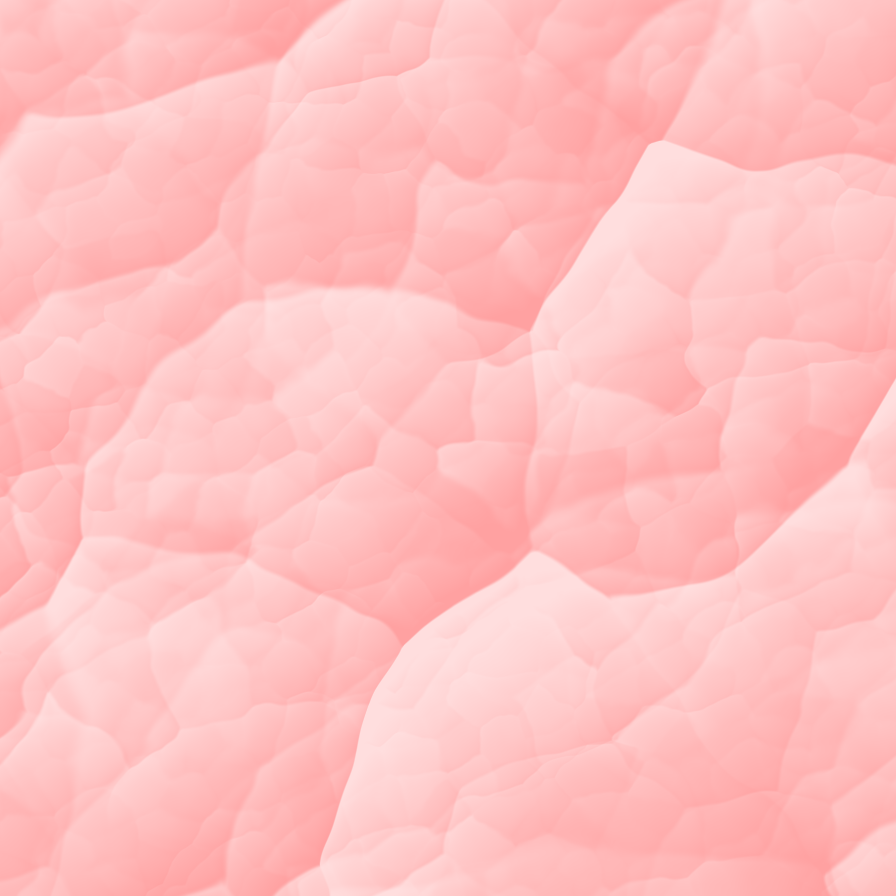
This texture is drawn by a WebGL 1 fragment shader. Its source:

```glsl
precision highp float;
// Crumpled pink paper lit from the upper left. Layers of Voronoi facets, large
// domes first and flatter tilted planes after, supply the surface slope; slope
// toward the light picks a tint between deep and pale pink.

uniform vec2 u_resolution;

const vec3 SHADE_PINK = vec3(1.0, 0.63, 0.63);
const vec3 LIGHT_PINK = vec3(1.0, 0.87, 0.87);
const vec2 LIGHT_DIR = vec2(-0.6, 0.8);
// Turns and stretches the facets along the rising diagonal.
const mat2 FOLD_AXES = mat2(0.72, -0.6, 0.5, 0.9);

vec2 hash2(vec2 p) {
  vec3 q = fract(p.xyx * vec3(0.1031, 0.1030, 0.0973));
  q += dot(q, q.yzx + 33.33);
  return fract((q.xx + q.yz) * q.zy);
}

vec2 noise2(vec2 p) {
  vec2 cell = floor(p);
  vec2 f = fract(p);
  f = f * f * f * (f * (f * 6.0 - 15.0) + 10.0);
  vec2 low = mix(hash2(cell), hash2(cell + vec2(1.0, 0.0)), f.x);
  vec2 high = mix(hash2(cell + vec2(0.0, 1.0)), hash2(cell + 1.0), f.x);
  return mix(low, high, f.y) - 0.5;
}

// Fractal displacement that makes the creases wander.
vec2 warp(vec2 p) {
  vec2 sum = vec2(0.0);
  float size = 1.0;
  for (int i = 0; i < 4; i++) {
    sum += size * noise2(p);
    p = mat2(1.6, 1.2, -1.2, 1.6) * p + 17.3;
    size *= 0.42;
  }
  return sum;
}

// Slope of the nearest facet toward the light: part dome, part random plane.
// Facets blend over a border of the given width and steepen beside creases.
float facetSlope(vec2 p, vec2 light, float border, float flatness) {
  vec2 cell = floor(p);
  float blended = 8.0;
  float first = 8.0;
  float second = 8.0;
  float slope = 0.0;
  for (int y = -1; y <= 1; y++) {
    for (int x = -1; x <= 1; x++) {
      vec2 id = cell + vec2(float(x), float(y));
      vec2 offset = p - id - 0.5 - 0.85 * (hash2(id + 41.0) - 0.5);
      float reach = dot(offset, offset);
      float dome = dot(offset, light) * (0.65 + 0.7 * reach);
      float plane = hash2(id + 87.0).x - 0.5;
      float facet = mix(dome, plane, flatness);
      float closer = smoothstep(-border, border, blended - reach);
      slope = mix(slope, facet, closer);
      blended = mix(blended, reach, closer);
      second = min(second, max(first, reach));
      first = min(first, reach);
    }
  }
  return slope * (1.0 + 0.65 * exp((first - second) * 9.0));
}

float paperSlope(vec2 uv) {
  vec2 light = normalize(FOLD_AXES * LIGHT_DIR);
  float slope = 0.0;
  float frequency = 3.1;
  float strength = 0.62;
  for (int i = 0; i < 4; i++) {
    float layer = float(i);
    vec2 p = FOLD_AXES * uv * frequency + 9.7 * layer + 3.0;
    float softness = noise2(uv * 5.0 + 13.0 * layer).x + 0.5;
    float border = mix(0.004, 0.022, softness * softness) * frequency;
    float fade = 1.0 + 1.1 * noise2(uv * 4.0 + 29.0 * layer).y;
    float flatness = min(0.15 + 0.25 * layer, 0.6);
    p += 0.38 * warp(p * 0.9 + 5.0);
    slope += strength * fade * facetSlope(p, light, border, flatness);
    frequency *= 1.9;
    strength *= 0.7;
  }
  return slope;
}

void main() {
  vec2 uv = gl_FragCoord.xy / min(u_resolution.x, u_resolution.y);
  float slope = paperSlope(uv);

  // A faint fibre grain.
  slope += 0.035 * warp(uv * 38.0).y;

  // Compress the extremes so highlights and shadows stay pastel.
  float tone = slope * 1.05 / sqrt(1.0 + 1.7 * slope * slope);
  gl_FragColor = vec4(mix(SHADE_PINK, LIGHT_PINK, clamp(0.52 + tone, 0.0, 1.0)), 1.0);
}
```
